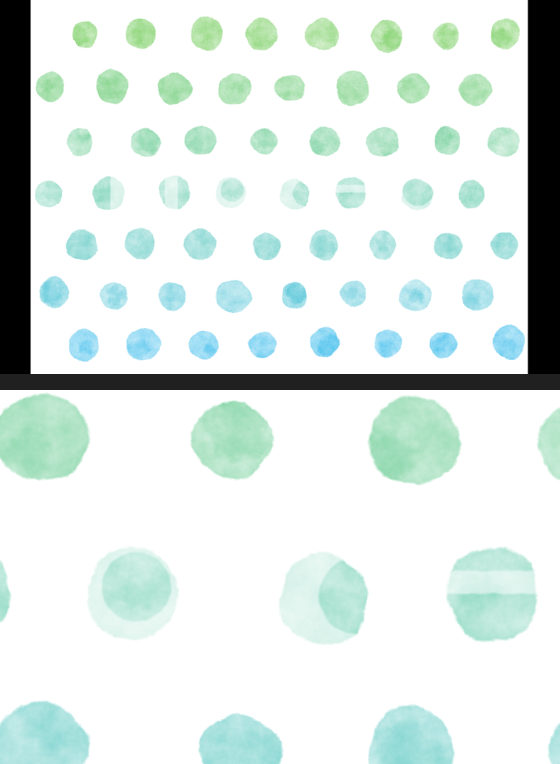
Top, the full canvas; bottom, a detail of the centre.
A Shadertoy shader for this pattern:

```glsl
// Seven rows of eight watercolour dots, washed from green to sky blue, between two black side bars.
// Each point finds its nearest dot on a staggered grid; hashes vary the dots, gradient noise
// roughens the rims and pools the pigment. Coordinates wrap and no dot crosses the border, so it tiles.

const float ASPECT = 1.5;                        // canvas width in canvas heights
const vec2  GRID = vec2(8.0, 7.0);               // dots across, rows down
const vec2  PITCH = vec2(0.162, 0.1378);
const vec2  FIRST = vec2(0.221, 0.908);          // upper left dot
const float STAGGER = 0.084;                     // left shift of every second row
const float SAG = 0.012;                         // drop of the middle rows
const vec2  JITTER = vec2(0.009, 0.005);
const vec2  RADIUS = vec2(0.0345, 0.0450);       // smallest, largest
const vec2  BARS = vec2(0.082, 1.414);           // inner edges of the side bars
const float WOBBLE = 0.15;
const float FRAY = 0.04;
const float MID_FADE = 0.15;                     // thinner paint in the middle rows
const float FILM_ROW = 3.0;                      // row with overlapping paint films
const float PI = 3.14159;
const vec3  PAPER = vec3(1.0);
const vec3  BAR = vec3(0.0);
const vec3  GREEN = vec3(0.59, 0.85, 0.52);
const vec3  MINT = vec3(0.50, 0.83, 0.73);
const vec3  SKY = vec3(0.42, 0.80, 0.94);

float hash(vec2 p) {
    vec3 q = fract(p.xyx * vec3(0.1031, 0.1030, 0.0973));
    q += dot(q, q.yzx + 33.33);
    return fract((q.x + q.y) * q.z);
}

vec2 hash2(vec2 p) { return vec2(hash(p + 3.7), hash(p + 19.1)); }

float cornerSlope(vec2 corner, vec2 offset) {
    float a = 2.0 * PI * hash(corner);
    return dot(vec2(cos(a), sin(a)), offset);
}

// Gradient noise, roughly -0.7 to 0.7
float noise(vec2 p) {
    vec2 i = floor(p), f = p - i;
    vec2 u = f * f * f * (f * (f * 6.0 - 15.0) + 10.0);
    vec2 e = vec2(1.0, 0.0);
    return mix(mix(cornerSlope(i, f), cornerSlope(i + e, f - e), u.x),
               mix(cornerSlope(i + e.yx, f - e.yx), cornerSlope(i + 1.0, f - 1.0), u.x), u.y);
}

float fbm(vec2 p) {
    float sum = 0.0, gain = 1.0;
    for (int k = 0; k < 4; k++) {
        sum += gain * noise(p);
        p = p * 2.03 + 17.3;
        gain *= 0.55;
    }
    return sum;
}

// Signed distance, in dot radii, to the pale film of a column: negative inside
float filmDistance(int column, vec2 q) {
    if (column == 1) return 0.1 - q.x;                              // half
    if (column == 2) return abs(q.x + 0.2) - 0.4;                   // upright stripe
    if (column == 3) return 0.78 - length(q - vec2(0.1, 0.15));     // ring
    if (column == 4) return 0.85 - length(q - vec2(0.75, 0.1));     // lens
    if (column == 5) return abs(q.y - 0.25) - 0.24;                 // level stripe
    if (column == 6) return 0.98 - length(q - vec2(0.05, 0.27));    // crescent
    return 1.0;
}

float middle(float row) { return sin(PI * row / (GRID.y - 1.0)); }

vec3 rowInk(float row) {
    float t = 2.0 * row / (GRID.y - 1.0);
    return t < 1.0 ? mix(GREEN, MINT, t) : mix(MINT, SKY, t - 1.0);
}

void mainImage(out vec4 fragColor, in vec2 fragCoord) {
    vec2 p = fract(fragCoord / iResolution.xy) * vec2(ASPECT, 1.0);
    float pixel = 1.0 / iResolution.y;

    // Nearest dot
    float level = (FIRST.y - p.y) / PITCH.y;
    float row = clamp(round(level - SAG / PITCH.y * middle(level)), 0.0, GRID.y - 1.0);
    float startX = FIRST.x - STAGGER * mod(row, 2.0);
    float column = clamp(round((p.x - startX) / PITCH.x), 0.0, GRID.x - 1.0);
    vec2 id = vec2(column, row);
    vec2 center = vec2(startX, FIRST.y - SAG * middle(row)) + PITCH * vec2(column, -row);
    center += JITTER * (2.0 * hash2(id + 7.0) - 1.0);
    float radius = mix(RADIUS.x, RADIUS.y, hash(id + 41.0));
    vec2 q = (p - center) / radius;
    float aa = pixel / radius;
    vec2 seed = 50.0 * hash2(id + 83.0);

    // Uneven, frayed outline
    float stretch = 0.12 * (hash(id + 61.0) - 0.5);
    vec2 shaped = q * vec2(1.0 + stretch, 1.0 - stretch);
    vec2 dir = shaped / max(length(shaped), 0.001);
    float rim = 1.0 + WOBBLE * noise(dir * 1.2 + seed) + FRAY * fbm(q * 5.0 + seed);
    float dist = length(shaped) - rim;
    float soft = max(aa, 0.04);
    float cover = 1.0 - smoothstep(-soft, soft, dist);

    // Wash, darker pool, drying line and paper grain
    float wash = fbm(q * 1.4 + seed.yx);
    vec2 poolAt = 0.9 * (hash2(id + 29.0) - 0.5);
    float poolSize = mix(0.35, 0.85, hash(id + 13.0));
    float pool = 1.0 - smoothstep(-0.2, 0.2, length(q - poolAt) - poolSize - 0.25 * wash);
    float density = mix(0.54, 0.78, hash(id + 97.0)) + 0.24 * wash;
    density += mix(0.08, 0.26, hash(id + 5.0)) * pool;
    density += 0.04 * smoothstep(-0.14, -0.03, dist);
    density += 0.07 * fbm(q * 8.0 + seed);
    density *= 1.0 - MID_FADE * middle(row);

    // Pale films over one row
    if (row == FILM_ROW) {
        float film = filmDistance(int(column), q) + 0.03 * noise(q * 4.0 + seed);
        density *= mix(0.45, 1.0, smoothstep(-soft, soft, film));
    }

    vec3 color = mix(PAPER, rowInk(row), cover * clamp(density, 0.15, 1.08));

    // Side bars
    float sheet = smoothstep(-pixel, pixel, p.x - BARS.x) * smoothstep(-pixel, pixel, BARS.y - p.x);
    fragColor = vec4(mix(BAR, color, sheet), 1.0);
}
```
